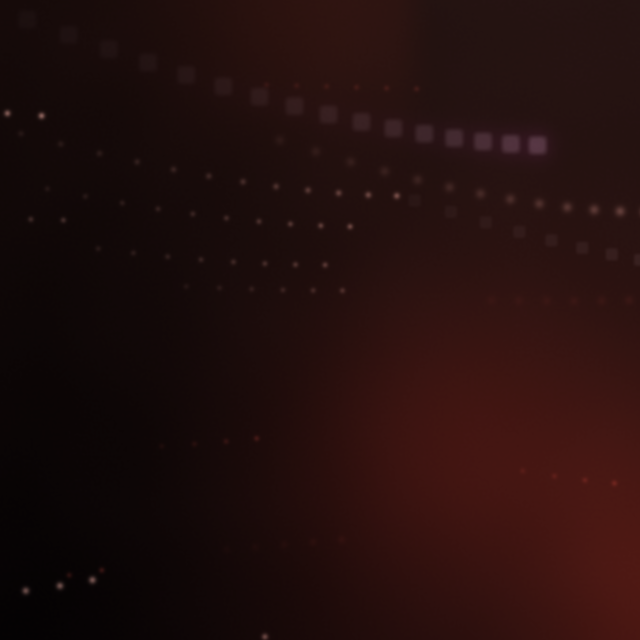
This background is drawn by a Shadertoy shader. Its source:

```glsl
const vec3 LEFT_LOW   = vec3(0.018, 0.009, 0.012);
const vec3 LEFT_HIGH  = vec3(0.085, 0.040, 0.036);
const vec3 RIGHT_LOW  = vec3(0.140, 0.054, 0.049);
const vec3 RIGHT_HIGH = vec3(0.145, 0.077, 0.070);
const vec3 EMBER      = vec3(0.120, 0.024, 0.015);
const vec3 CORNER     = vec3(0.150, 0.036, 0.022);
const vec3 CEILING    = vec3(0.058, 0.014, 0.006);
const vec3 LAMP       = vec3(0.135, 0.125, 0.135);
const vec3 HALO       = vec3(0.060, 0.018, 0.065);
const vec3 BULB       = vec3(0.340, 0.250, 0.235);
const vec3 RED_BULB   = vec3(0.200, 0.070, 0.060);
const float GRAIN  = 0.006;
const float MOTTLE = 0.010;
const float SMALL  = 0.0045;

vec2 hashGradient(vec2 cell) {
    vec2 h = vec2(dot(cell, vec2(127.1, 311.7)), dot(cell, vec2(269.5, 183.3)));
    return 2.0 * fract(sin(h) * 43758.5) - 1.0;
}

float gradientNoise(vec2 p) {
    vec2 i = floor(p), f = fract(p);
    vec2 u = f * f * f * (f * (f * 6.0 - 15.0) + 10.0);
    vec2 e = vec2(0.0, 1.0);
    float low  = mix(dot(hashGradient(i), f),
                     dot(hashGradient(i + e.yx), f - e.yx), u.x);
    float high = mix(dot(hashGradient(i + e), f - e),
                     dot(hashGradient(i + e.yy), f - e.yy), u.x);
    return mix(low, high, u.y);
}

float glow(vec2 p, vec2 center, vec2 radius) {
    vec2 d = (p - center) / radius;
    return exp(-dot(d, d));
}

// Position of the n-th light on a string that bends as it recedes
vec2 lightAt(float n, vec2 start, vec2 stride, vec2 bend) {
    return start + stride * n + bend * n * n;
}

// String of soft points, dimming from its start
float bulbs(vec2 p, vec2 start, vec2 stride, vec2 bend, int count, float radius, float fade) {
    float sum = 0.0;
    for (int i = 0; i < count; i++) {
        float n = float(i);
        sum += glow(p, lightAt(n, start, stride, bend), vec2(radius)) * exp(-fade * n);
    }
    return sum;
}

// Broad rounded-square lamps: x is the face, y is the halo
vec2 lamps(vec2 p, vec2 start, vec2 stride, vec2 bend, int count, float radius, float fade) {
    vec2 sum = vec2(0.0);
    for (int i = 0; i < count; i++) {
        float n = float(i);
        vec2 d = (p - lightAt(n, start, stride, bend)) / radius;
        float face = 1.0 - smoothstep(0.5, 1.2, pow(dot(d * d, d * d), 0.25));
        sum += vec2(face, exp(-0.4 * dot(d, d) - 0.12 * n)) * exp(-fade * n);
    }
    return sum;
}

vec3 backdrop(vec2 p) {
    vec3 left = mix(LEFT_LOW, LEFT_HIGH, p.y);
    vec3 right = mix(RIGHT_LOW, RIGHT_HIGH, p.y);
    vec3 color = mix(left, right, smoothstep(0.0, 0.85, p.x));
    color += EMBER * glow(p, vec2(0.72, 0.30), vec2(0.25, 0.24));
    color += CORNER * glow(p, vec2(1.03, 0.08), vec2(0.19, 0.30));
    color += CEILING * glow(p, vec2(0.50, 0.98), vec2(0.24, 0.18))
           * (1.0 - smoothstep(0.61, 0.69, p.x));
    return color;
}

vec3 lights(vec2 p) {
    // Large upper string and its dimmer neighbour
    vec2 lamp = lamps(p, vec2(0.840, 0.773), vec2(-0.0410, 0.0014), vec2(-0.00081, 0.00078), 16, 0.016, 0.12);
    vec3 color = LAMP * lamp.x + HALO * lamp.y;
    color += 0.42 * LAMP * lamps(p, vec2(1.0, 0.594), vec2(-0.0430, 0.0078), vec2(-0.00104, 0.00078), 8, 0.011, 0.11).x;

    // Receding strings across the middle
    float b = 0.75 * bulbs(p, vec2(1.008, 0.669), vec2(-0.0382, 0.0001), vec2(-0.00078, 0.00077), 13, 0.0075, 0.13);
    b += 0.9 * bulbs(p, vec2(0.620, 0.694), vec2(-0.0436, 0.0007), vec2(-0.00089, 0.00074), 12, 0.0050, 0.14);
    b += 0.8 * bulbs(p, vec2(0.547, 0.646), vec2(-0.0449, 0.0007), vec2(-0.00085, 0.00065), 10, SMALL, 0.16);
    b += 0.6 * bulbs(p, vec2(0.508, 0.586), vec2(-0.0456, 0.0), vec2(-0.00072, 0.00052), 8, SMALL, 0.14);
    b += 0.45 * bulbs(p, vec2(0.535, 0.546), vec2(-0.0449, 0.0), vec2(-0.00078, 0.00026), 6, SMALL, 0.20);

    // Short strings near the left and lower edges
    b += 1.3 * bulbs(p, vec2(0.065, 0.819), vec2(-0.0534, 0.0039), vec2(0.0), 2, 0.0050, 0.1);
    b += 1.2 * bulbs(p, vec2(0.1445, 0.0937), vec2(-0.0495, -0.0098), vec2(-0.0013, 0.0007), 3, 0.0055, 0.05);
    b += 0.5 * bulbs(p, vec2(0.099, 0.656), vec2(-0.0508, 0.0013), vec2(0.0), 2, SMALL, 0.1);
    b += 0.9 * bulbs(p, vec2(0.414, 0.005), vec2(0.0), vec2(0.0), 1, 0.005, 0.0);
    color += BULB * b;

    // Faint red reflections
    float r = 0.5 * bulbs(p, vec2(0.651, 0.861), vec2(-0.0469, 0.0013), vec2(0.0), 6, SMALL, 0.1);
    r += 0.7 * bulbs(p, vec2(0.960, 0.245), vec2(-0.0450, 0.0040), vec2(-0.0009, 0.0008), 4, SMALL, 0.25);
    r += 0.7 * bulbs(p, vec2(0.401, 0.315), vec2(-0.0470, -0.0050), vec2(-0.0008, 0.0003), 4, SMALL, 0.35);
    r += 0.25 * bulbs(p, vec2(0.983, 0.531), vec2(-0.0430, -0.0010), vec2(0.0, 0.0002), 6, 0.007, 0.1);
    r += 0.8 * bulbs(p, vec2(0.159, 0.109), vec2(-0.0508, -0.0078), vec2(0.0), 2, SMALL, 0.2);
    r += 0.2 * bulbs(p, vec2(0.534, 0.157), vec2(-0.0450, -0.0040), vec2(0.0), 5, 0.006, 0.15);
    return color + RED_BULB * r;
}

void mainImage(out vec4 fragColor, in vec2 fragCoord) {
    vec2 p = fragCoord / iResolution.xy;
    vec3 color = backdrop(p) + lights(p);
    float texture1 = GRAIN * gradientNoise(p * 170.0) + MOTTLE * gradientNoise(p * 7.0);
    color += texture1 * vec3(1.0, 0.6, 0.6);
    fragColor = vec4(clamp(color, 0.0, 1.0), 1.0);
}
```
